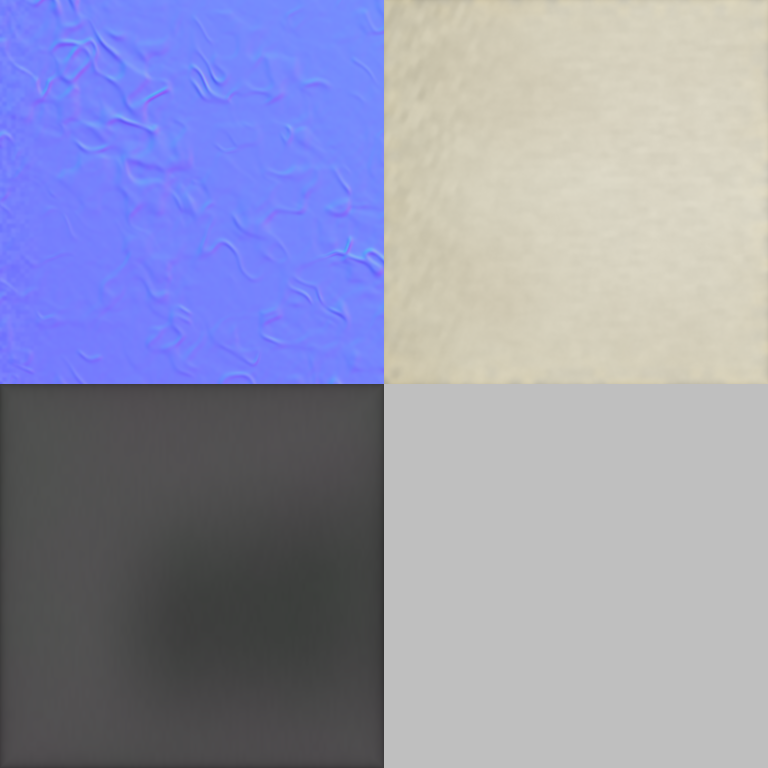
Give the GLSL for this texture map, as a three.js fragment shader.

```glsl
#define RELIEF_SCALE 23.0
#define RELIEF_STRENGTH 0.0021
#define GRAIN_STRENGTH 0.010
#define SEAM_WIDTH 0.0007
#define NORMAL_BASE vec3(0.46, 0.515, 0.992)
#define PLASTER_BASE vec3(0.805, 0.78, 0.69)
#define PLASTER_LIGHT vec3(0.85, 0.83, 0.76)
#define ROUGH_BASE vec3(0.322, 0.318, 0.32)
#define ROUGH_DARK vec3(0.243, 0.243, 0.242)
#define FLAT_GREY vec3(0.75)

varying vec2 vUv;

float hash(vec2 p) {
  vec3 h = fract(vec3(p.xyx) * 0.1031);
  h += dot(h, h.yzx + 33.33);
  return fract((h.x + h.y) * h.z);
}

float noise(vec2 p) {
  vec2 cell = floor(p);
  vec2 f = fract(p);
  f = f * f * f * (f * (f * 6.0 - 15.0) + 10.0);
  float low = mix(hash(cell), hash(cell + vec2(1.0, 0.0)), f.x);
  float high = mix(hash(cell + vec2(0.0, 1.0)), hash(cell + 1.0), f.x);
  return mix(low, high, f.y);
}

float fbm(vec2 p) {
  float sum = 0.0;
  float gain = 0.5;
  for (int i = 0; i < 4; i++) {
    sum += gain * noise(p);
    p = mat2(0.8, 0.6, -0.6, 0.8) * p * 2.03 + 17.0;
    gain *= 0.5;
  }
  return sum;
}

float edgeDistance(vec2 p) {
  vec2 d = min(p, 1.0 - p);
  return max(min(d.x, d.y), 0.0);
}

// Short soft folds, stretched along the falling diagonal
float relief(vec2 p) {
  vec2 q = vec2(dot(p, vec2(0.75, -0.66)) * 0.75, dot(p, vec2(0.66, 0.75)));
  q = q * RELIEF_SCALE + 1.4 * vec2(noise(p * 14.0), noise(p * 14.0 + 41.0));
  float fold = noise(q) * 2.0 - 1.0;
  float crease = exp(-fold * fold * 7.0);
  float breaks = smoothstep(0.35, 0.75, noise(p * 17.0 + 23.0));
  return crease * breaks * 0.7 + 0.3 * noise(q * 1.6 + 9.0) + 0.1 * noise(p * 62.0);
}

vec3 normalPanel(vec2 p) {
  float stepSize = 0.005;
  vec2 dx = vec2(stepSize, 0.0);
  vec2 slope = vec2(relief(p + dx) - relief(p - dx),
                    relief(p + dx.yx) - relief(p - dx.yx)) / (2.0 * stepSize);
  // Folds gather along the falling diagonal and fade at lower left
  float band = exp(-pow((p.x + p.y - 1.15) / 0.45, 2.0));
  float patches = smoothstep(0.3, 0.62, fbm(p * 5.0 + 3.0));
  float amount = RELIEF_STRENGTH * (0.3 + 0.8 * band * patches + 0.2 * patches);
  vec2 tilt = clamp(-slope * amount, -0.16, 0.16);
  float leftRim = 1.0 - smoothstep(0.0, 0.14, p.x);
  float speckle = noise(p * 85.0) - 0.5;
  vec3 color = NORMAL_BASE;
  color.r += tilt.x * 0.8 + 0.05 * leftRim * speckle;
  color.g += tilt.y + 0.04 * (p.x + p.y - 1.0);
  color.g += 0.025 * speckle * (0.4 + 2.0 * leftRim);
  color.b -= dot(tilt, tilt) * 0.8;
  return color;
}

vec3 plasterPanel(vec2 p) {
  vec2 fromGlow = (p - vec2(0.76, 0.55)) * vec2(1.8, 1.6);
  float glow = exp(-dot(fromGlow, fromGlow));
  vec3 color = mix(PLASTER_BASE, PLASTER_LIGHT, glow);
  color -= vec3(0.02, 0.02, 0.025) * (1.0 - smoothstep(0.0, 0.32, p.x));
  color += (fbm(p * 4.0) - 0.47) * vec3(0.03, 0.04, 0.05);

  // Slanted strokes on the left, level scuffs toward the middle
  vec2 slanted = vec2(p.x * 52.0 - p.y * 24.0, p.y * 25.0 + p.x * 12.0);
  float strokes = noise(slanted) - 0.5;
  float scuffs = noise(p * vec2(24.0, 64.0) + 6.0) - 0.5;
  float leftSide = 1.0 - smoothstep(0.05, 0.4, p.x);
  color += strokes * 0.055 * leftSide * (0.5 + 0.7 * p.y) + scuffs * 0.025 * glow;
  color += (fbm(p * 40.0) - 0.47) * GRAIN_STRENGTH * 3.0;

  // Worn warm rim
  float rim = exp(-edgeDistance(p) * 26.0);
  color += rim * (noise(p * 32.0) - 0.35) * vec3(0.07, 0.055, 0.015);
  return color - 0.05 * exp(-edgeDistance(p) * 160.0);
}

vec3 roughnessPanel(vec2 p) {
  vec3 color = ROUGH_BASE;
  float pool = smoothstep(0.2, 0.5, p.x) * (1.0 - 0.4 * smoothstep(0.78, 1.0, p.x));
  pool *= smoothstep(-0.05, 0.38, p.y);
  pool *= 1.0 - smoothstep(0.36, 0.78, p.y - 0.25 * (p.x - 0.4));
  color = mix(color, ROUGH_DARK, pool);
  float tint = fbm(p * 2.5 + 12.0) - 0.47;
  color += tint * vec3(0.02, -0.015, 0.015);
  color += (noise(p * vec2(110.0, 36.0)) - 0.5) * GRAIN_STRENGTH * 0.6;
  float rim = edgeDistance(p);
  return color - 0.03 * exp(-rim * 20.0) - 0.06 * exp(-rim * 110.0);
}

void main() {
  vec2 p = vUv * 2.0;
  vec2 side = smoothstep(0.5 - SEAM_WIDTH, 0.5 + SEAM_WIDTH, vUv);
  vec3 upper = mix(normalPanel(p - vec2(0.0, 1.0)), plasterPanel(p - 1.0), side.x);
  vec3 lower = mix(roughnessPanel(p), FLAT_GREY, side.x);
  gl_FragColor = vec4(mix(lower, upper, side.y), 1.0);
}
```
